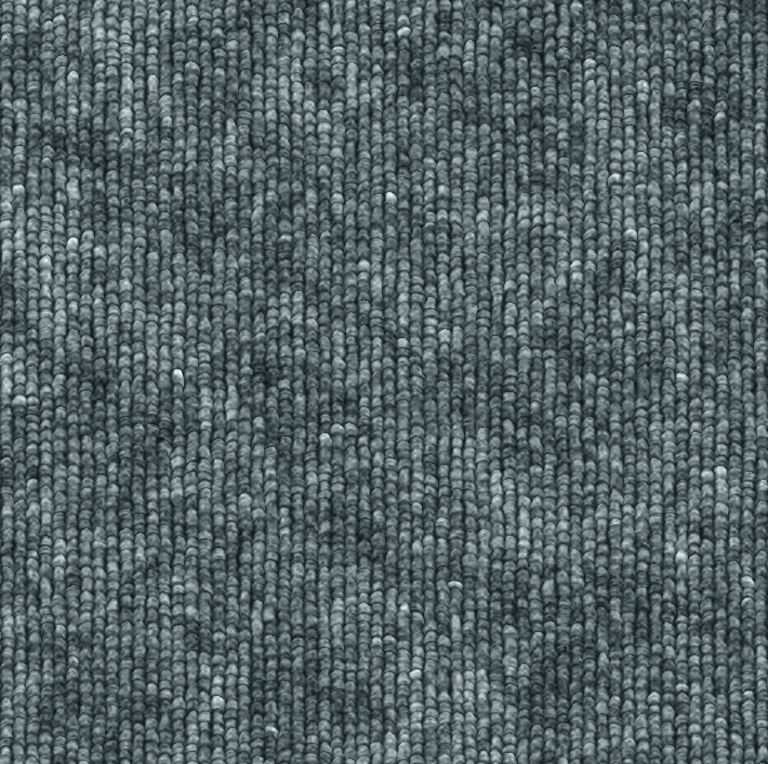
Reproduce this texture procedurally as a WebGL 2 fragment shader.

```glsl
#version 300 es
precision highp float;
// Ribbed loop-pile carpet: upright cords of small rounded yarn loops.
// Columns are split into arched loops, each with its own tone, size and shift;
// curved noise adds fibres, and broad noise mottles the whole cloth.

#define CORDS 58.0          // columns across the canvas
#define LOOPS 66.0          // average loops down each column
#define WOBBLE 0.22         // sideways wander of the cords
#define SHIFT 0.24          // sideways shift of single loops
#define SLIP 1.5            // uneven loop heights along a cord
#define ARCH 0.34           // curve of the creases between loops
#define LOOP_VARIATION 0.46 // tone spread from loop to loop
#define MOTTLE 0.76         // strength of broad tonal patches
#define FIBRE 0.95          // strength of the fine yarn hairs
#define GLINT_SHARE 0.06    // share of notably pale loops

uniform vec2 u_resolution;
out vec4 fragColor;

const vec3 SHADOW = vec3(0.10, 0.14, 0.15);
const vec3 YARN = vec3(0.30, 0.36, 0.37);
const vec3 PALE = vec3(0.53, 0.59, 0.61);

// Integer mixing hash, 0 to 1
float hash(vec2 cell) {
    uvec2 q = uvec2(ivec2(cell)) * uvec2(1597334677u, 3812015801u);
    uint n = (q.x ^ q.y) * 1597334677u;
    n = (n ^ (n >> 15)) * 2246822519u;
    n ^= n >> 13;
    return float(n >> 8) / 16777216.0;
}

float noise(vec2 p) {
    vec2 cell = floor(p), f = fract(p);
    f = f * f * (3.0 - 2.0 * f);
    float low = mix(hash(cell), hash(cell + vec2(1, 0)), f.x);
    float high = mix(hash(cell + vec2(0, 1)), hash(cell + vec2(1, 1)), f.x);
    return mix(low, high, f.y);
}

// Layered noise for the broad patches
float mottle(vec2 p) {
    float sum = 0.0, weight = 0.5;
    for (int i = 0; i < 3; i++) {
        sum += weight * noise(p);
        p = p * 2.3 + 17.0;
        weight *= 0.7;
    }
    return sum / 1.095;
}

void main() {
    vec2 uv = gl_FragCoord.xy / u_resolution;

    // Cord: index and position across it, -1 to 1, with frayed borders
    float wander = noise(uv * vec2(CORDS * 0.3, LOOPS * 0.2) + 40.0) - 0.5;
    float fray = noise(uv * vec2(CORDS * 2.0, LOOPS * 1.8) + 75.0) - 0.5;
    float across = uv.x * CORDS + WOBBLE * (wander + fray);
    float cord = floor(across);
    float x = 2.0 * fract(across) - 1.0;

    // Loop: each cord has its own offset and uneven spacing
    float slip = SLIP * noise(vec2(cord * 3.0 + 0.5, uv.y * LOOPS * 0.35));
    float tilt = 0.5 * (noise(vec2(cord * 5.0 + 0.5, uv.y * LOOPS * 0.3) + 91.0) - 0.5);
    float along = uv.y * LOOPS + 9.0 * hash(vec2(cord, 7.0)) + slip + ARCH * x * x + tilt * x;
    vec2 loopId = vec2(cord, floor(along));
    float y = fract(along);
    float tone = hash(loopId + 211.0);
    float wear = hash(loopId + 503.0);

    // Relief: broken gaps between cords, soft creases, dark loop corners
    float side = abs(x + SHIFT * (hash(loopId + 307.0) - 0.5));
    float gapFill = noise(vec2(floor(across + 0.5) * 3.0 + 0.5, uv.y * LOOPS * 0.8) + 150.0);
    float gapFloor = mix(0.05, 0.68, gapFill);
    float gap = mix(gapFloor, 1.0, 1.0 - smoothstep(0.38, mix(1.0, 1.2, wear), side));
    float rim = abs(2.0 * y - 1.0);
    float creaseFloor = mix(0.40, 0.95, hash(loopId + 877.0));
    float crease = mix(1.0, creaseFloor, smoothstep(0.35, 1.0, rim));
    float corner = 1.0 - 0.45 * smoothstep(0.85, 1.4, length(vec2(side, rim)));
    float relief = gap * crease * corner;

    // Fibres: hairs that follow the arch, plus loose fuzz over everything
    float hairs = noise(vec2(across * 2.3, along * 5.0) + 60.0) - 0.5;
    float fuzz = noise(uv * vec2(250.0, 270.0) + 130.0) - 0.5;

    // Yarn brightness: patches, loop tone, upper light and rare pale loops
    float patches = mottle(uv * vec2(11.0, 10.0) + 5.0) - 0.5;
    float body = 0.92 + MOTTLE * patches + LOOP_VARIATION * (tone - 0.5);
    body += 0.20 * (y - 0.5) + FIBRE * (0.55 * hairs + 0.45 * fuzz);
    float glint = smoothstep(1.0 - GLINT_SHARE, 1.0, wear);
    body += 0.55 * glint * smoothstep(0.3, 0.8, y) * (1.0 - smoothstep(0.85, 1.0, y));

    float light = relief * body - 0.10 + 0.16 * fuzz;
    vec3 colour = mix(SHADOW, YARN, clamp(light * 2.0, -0.2, 1.0));
    colour += (PALE - YARN) * max(light * 2.0 - 1.0, 0.0);
    fragColor = vec4(clamp(colour, 0.0, 1.0), 1.0);
}
```
